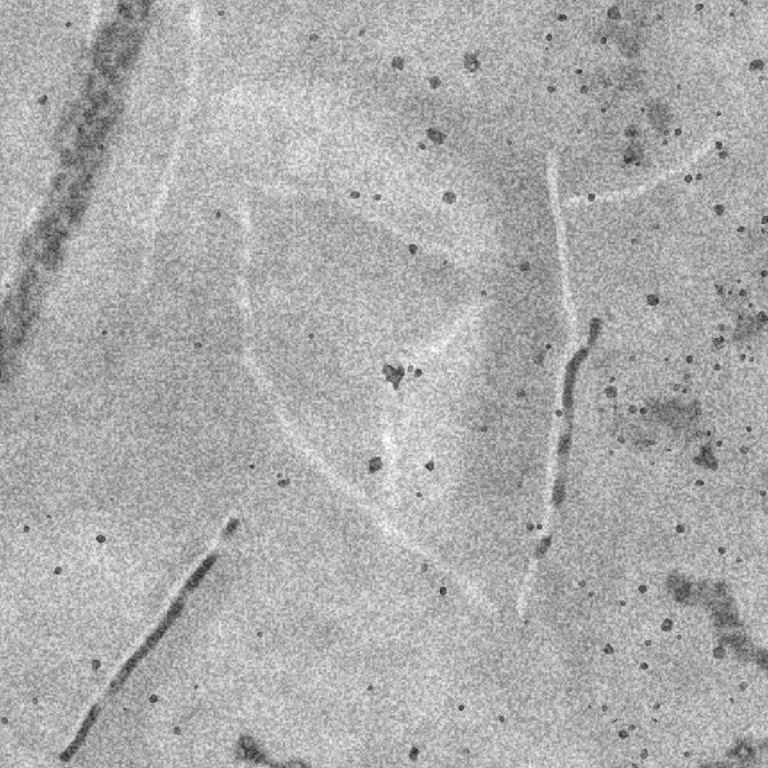
Reproduce this texture procedurally as a WebGL 2 fragment shader.

```glsl
#version 300 es
precision highp float;
// Grey aerial view of rough pasture: mottled ground, pale worn tracks,
// dark hedges and scattered shrubs, all under a fine film grain.
// Tracks are bent polylines; shrubs come from jittered grids at three sizes.
uniform vec2 u_resolution;
out vec4 fragColor;

float hash(vec2 p) {
  vec3 q = fract(vec3(p.xyx) * 0.1031);
  q += dot(q, q.yzx + 33.33);
  return fract((q.x + q.y) * q.z);
}

float noise(vec2 p) {
  vec2 i = floor(p), f = fract(p);
  f = f * f * (3.0 - 2.0 * f);
  return mix(mix(hash(i), hash(i + vec2(1, 0)), f.x),
             mix(hash(i + vec2(0, 1)), hash(i + vec2(1, 1)), f.x), f.y);
}

float fbm(vec2 p) {
  float sum = 0.0, amp = 0.53;
  for (int i = 0; i < 4; i++) {
    sum += amp * noise(p);
    p = mat2(1.6, 1.2, -1.2, 1.6) * p + 17.3;
    amp *= 0.5;
  }
  return sum;
}

float segment(vec2 p, vec2 a, vec2 b) {
  vec2 ab = b - a;
  return length(p - a - ab * clamp(dot(p - a, ab) / dot(ab, ab), 0.0, 1.0));
}

// Distance to a polyline of four points
float track(vec2 p, vec2 a, vec2 b, vec2 c, vec2 d) {
  return min(segment(p, a, b), min(segment(p, b, c), segment(p, c, d)));
}

// Soft stripe: 1 on the line, 0 beyond the given width
float stripe(float dist, float width) {
  return 1.0 - smoothstep(width * 0.3, width, dist);
}

// Ragged round crowns, one per occupied grid cell
float shrubs(vec2 p, float cells, float density) {
  vec2 g = p * cells, home = floor(g);
  float cover = 0.0;
  for (int y = -1; y <= 1; y++)
    for (int x = -1; x <= 1; x++) {
      vec2 id = home + vec2(x, y);
      float chosen = step(hash(id + cells * 3.1), density);
      vec2 centre = id + 0.2 + 0.6 * vec2(hash(id + 41.7), hash(id + 83.2));
      float radius = mix(0.2, 0.38, hash(id + 12.9));
      float d = length(g - centre) + 0.3 * (noise(p * 130.0) - 0.5);
      cover = max(cover, chosen * (1.0 - smoothstep(radius - 0.1, radius + 0.07, d)));
    }
  return cover;
}

void main() {
  vec2 p = gl_FragCoord.xy / u_resolution.y;
  vec2 w = p + 0.018 * (vec2(noise(p * 16.0), noise(p * 16.0 + 50.0)) - 0.5);
  float leaf = noise(p * 95.0), patchy = fbm(p * 28.0);

  // Ground: broad fields and mottling
  float tone = 0.69 + 0.2 * (fbm(p * 4.0 + 3.0) - 0.5) + 0.12 * (patchy - 0.5);
  tone += 0.06 * stripe(track(w, vec2(0.33, 0.83), vec2(0.43, 0.85), vec2(0.53, 0.78), vec2(0.6, 0.72)), 0.08);
  tone += 0.05 * stripe(segment(w, vec2(0.59, 0.57), vec2(0.54, 0.36)), 0.08);
  tone -= 0.07 * stripe(track(w, vec2(0.45, 0.9), vec2(0.6, 0.8), vec2(0.69, 0.73), vec2(0.66, 0.4)), 0.07);
  tone -= 0.05 * stripe(segment(w, vec2(0.4, 0.7), vec2(0.56, 0.63)), 0.09);
  tone -= 0.07 * stripe(segment(w, vec2(0.1, 0.0), vec2(0.27, 0.25)), 0.06);

  // Thickets on the right-hand side
  float thicket = smoothstep(0.48, 0.68, fbm(p * 6.0 + 9.0)) * smoothstep(0.68, 0.85, p.x);
  tone -= thicket * 0.22 * smoothstep(0.4, 0.75, patchy);

  // Faint worn tracks
  float faint = track(w, vec2(0.32, 0.74), vec2(0.32, 0.53), vec2(0.39, 0.425), vec2(0.64, 0.21));
  faint = min(faint, track(w, vec2(0.32, 0.76), vec2(0.44, 0.75), vec2(0.52, 0.69), vec2(0.6, 0.66)));
  faint = min(faint, track(w, vec2(0.64, 0.61), vec2(0.53, 0.53), vec2(0.5, 0.45), vec2(0.52, 0.35)));
  faint = min(faint, track(w, vec2(0.245, 1.0), vec2(0.255, 0.87), vec2(0.2, 0.71), vec2(0.19, 0.64)));
  tone += 0.075 * stripe(faint, 0.012) * (0.5 + patchy);

  // Clear paths
  float path = track(w, vec2(0.722, 0.79), vec2(0.745, 0.62), vec2(0.715, 0.36), vec2(0.68, 0.21));
  path = min(path, track(w, vec2(0.745, 0.73), vec2(0.83, 0.745), vec2(0.89, 0.79), vec2(0.94, 0.83)));
  path = min(path, track(w, vec2(0.31, 0.33), vec2(0.25, 0.25), vec2(0.18, 0.16), vec2(0.08, 0.02)));
  path = min(path, track(w, vec2(0.122, 1.02), vec2(0.13, 0.91), vec2(0.065, 0.77), vec2(0.0, 0.63)));
  tone = mix(tone, 0.82, 0.75 * stripe(path, 0.009));

  // Thin hedges beside the paths
  float hedge = track(w, vec2(0.77, 0.58), vec2(0.745, 0.52), vec2(0.728, 0.36), vec2(0.7, 0.28));
  hedge = min(hedge, track(w, vec2(0.31, 0.315), vec2(0.26, 0.245), vec2(0.18, 0.14), vec2(0.09, 0.01)));
  tone -= 0.32 * stripe(hedge, 0.011) * smoothstep(0.2, 0.7, noise(p * 45.0));

  // Tree belt at upper left, rough banks along the right edge
  float belt = track(w, vec2(0.19, 1.02), vec2(0.13, 0.86), vec2(0.065, 0.7), vec2(-0.01, 0.52));
  float bank = track(w, vec2(0.88, 0.235), vec2(0.94, 0.23), vec2(0.965, 0.16), vec2(1.02, 0.13));
  bank = min(bank, segment(w, vec2(0.92, -0.01), vec2(1.02, 0.05)));
  bank = min(bank, segment(w, vec2(0.31, 0.02), vec2(0.4, -0.01)));
  float rough = 0.035 * (patchy - 0.5);
  float woods = max(stripe(belt + rough, 0.042), stripe(bank + rough, 0.024));
  tone = mix(tone, mix(0.3, 0.62, leaf), 0.85 * woods);

  // Scattered shrubs, denser within thickets
  float side = smoothstep(0.3, 0.75, p.x);
  float cover = shrubs(p, 19.0, 0.008 + 0.025 * side);
  cover = max(cover, shrubs(p + 3.0, 42.0, 0.008 + 0.02 * side + 0.12 * thicket));
  cover = max(cover, shrubs(p + 7.0, 72.0, 0.006 + 0.02 * side + 0.2 * thicket));
  tone = mix(tone, mix(0.24, 0.48, leaf), 0.88 * cover);

  // Film grain
  float grain = noise(p * 300.0) + noise(p.yx * 430.0 + 60.0) - 1.0;
  fragColor = vec4(vec3(clamp(tone + 0.2 * grain, 0.0, 1.0)), 1.0);
}
```
